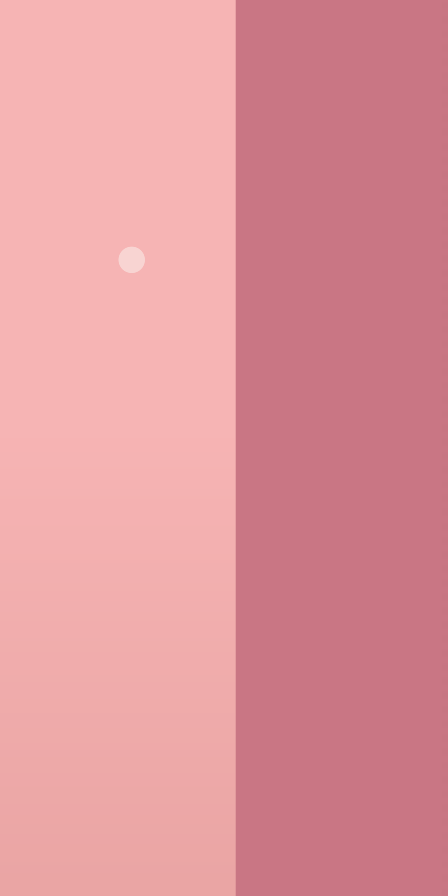
Give the GLSL for this background, as a WebGL 1 fragment shader.

```glsl
precision mediump float;
// Two flat vertical panels: pale pink on the left, dusky rose on the right.
// The left panel darkens toward the bottom and carries one soft pale disc;
// the right panel has a faint dashed shade along its outer edge.

uniform vec2 u_resolution;

// Antialiased step: 0 below the edge, 1 above it, over one pixel
float smoothEdge(float edge, float value, float pixel) {
  return smoothstep(edge - 0.5 * pixel, edge + 0.5 * pixel, value);
}

void main() {
  vec2 uv = gl_FragCoord.xy / u_resolution;
  vec2 pixel = 1.0 / u_resolution;

  // Left panel: flat above the middle, fading to a deeper pink below
  vec3 palePink = vec3(0.965, 0.705, 0.705);
  vec3 deepPink = vec3(0.916, 0.645, 0.642);
  float fade = clamp(1.0 - uv.y / 0.52, 0.0, 1.0);
  vec3 color = mix(palePink, deepPink, fade);

  // Pale disc, measured in canvas widths so that it stays round
  vec2 fromDisc = (uv - vec2(0.294, 0.710)) * vec2(1.0, u_resolution.y / u_resolution.x);
  float disc = 1.0 - smoothEdge(0.0295, length(fromDisc), pixel.x);
  color = mix(color, vec3(0.972, 0.830, 0.822), disc);

  // Right panel with a faint dashed shade at its outer edge
  vec3 rose = vec3(0.790, 0.463, 0.516);
  float dash = 0.5 + 0.5 * sin(uv.y * 400.0);
  rose *= 1.0 - 0.012 * dash * smoothEdge(0.986, uv.x, pixel.x);
  color = mix(color, rose, smoothEdge(0.526, uv.x, pixel.x));

  gl_FragColor = vec4(color, 1.0);
}
```
